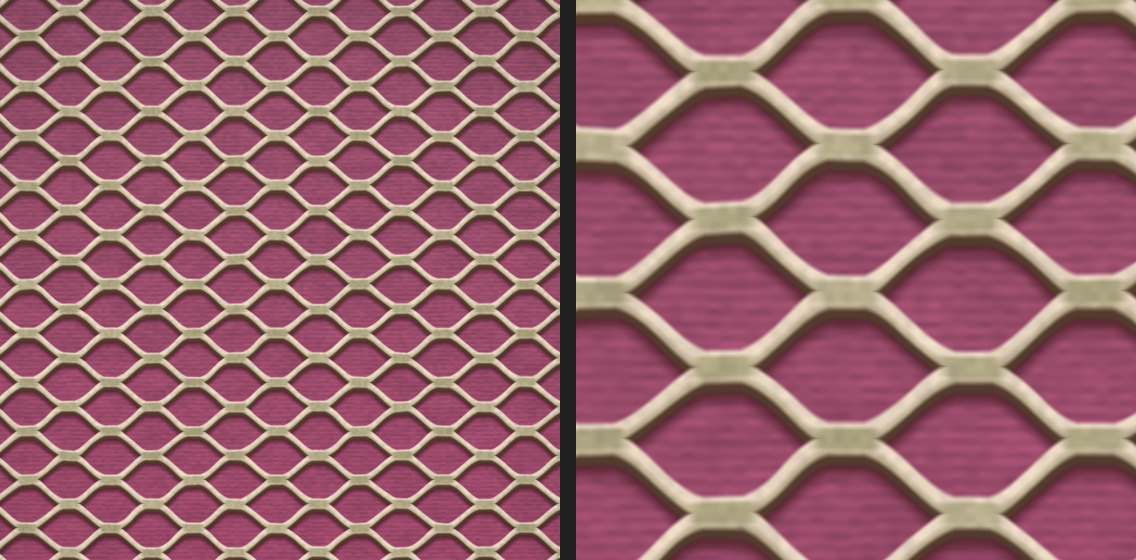
Left, the full canvas; right, a detail of the centre.
Write a WebGL 1 fragment shader that draws this texture.

```glsl
precision highp float;

uniform vec2 u_resolution;

float hash(vec2 p) {
  vec3 q = fract(vec3(p.xyx) * 0.1031);
  q += dot(q, q.yzx + 33.33);
  return fract((q.x + q.y) * q.z);
}

float noise(vec2 p) {
  vec2 i = floor(p), f = fract(p);
  f = f * f * (3.0 - 2.0 * f);
  return mix(mix(hash(i), hash(i + vec2(1.0, 0.0)), f.x),
             mix(hash(i + vec2(0.0, 1.0)), hash(i + vec2(1.0, 1.0)), f.x), f.y);
}

// Ribbed cloth seen through the openings
vec3 clothColor(vec2 uv) {
  float ribs = 0.5 + 0.5 * sin(uv.y * 6.2832 * 128.0 + noise(uv * 40.0) * 1.5);
  float threads = noise(uv * vec2(130.0, 260.0));
  float patches = noise(uv * vec2(22.0, 50.0) + 9.0);
  vec3 cloth = mix(vec3(0.59, 0.31, 0.42), vec3(0.61, 0.28, 0.41), 1.0 - uv.y);
  return cloth * (0.86 + 0.08 * ribs + 0.12 * threads + 0.08 * patches);
}

// Strand height: 0 beside a node, 1 beside the next, flat at both ends
float strandRise(float a) {
  float ramp = clamp((a - 0.14) / 0.72, 0.0, 1.0);
  return mix(0.07, 0.93, mix(ramp, smoothstep(0.0, 1.0, ramp), 0.6));
}

void main() {
  vec2 uv = gl_FragCoord.xy / u_resolution;

  // Columns and rows of nodes; rows count downward and tighten slightly
  float x = uv.x * 6.74 - 0.333;
  float row = (1.0 - uv.y) * 22.33 - 0.436;
  row += 0.0009 * row * row;
  vec2 wobble = vec2(noise(uv * 30.0), noise(uv * 30.0 + 50.0)) - 0.5;
  x += 0.025 * wobble.x;
  row += 0.06 * wobble.y;

  float across = abs(fract(x + 0.5) - 0.5) * 2.0;
  float rise = strandRise(across);
  float edge = max(0.05, 24.0 / u_resolution.y);

  // Nearest strand, and the drop below the strand overhead
  float nearest = 9.0;
  float below = 9.0;
  for (int i = -1; i <= 1; i++) {
    float j = floor(row) + float(i);
    float v = row - j - mix(1.0 - rise, rise, mod(j, 2.0));
    if (abs(v) < abs(nearest)) nearest = v;
    if (v > 0.0) below = min(below, v);
  }

  // Cloth, cast shadow and the dark underside of the strand
  vec3 color = clothColor(uv);
  float shadow = 1.0 - smoothstep(0.2, 0.58, below);
  color = mix(color, vec3(0.29, 0.11, 0.15), shadow * 0.92);
  float thickness = mix(0.27, 0.31, uv.y);
  float underside = 1.0 - smoothstep(thickness - edge, thickness + edge, below);
  color = mix(color, vec3(0.33, 0.23, 0.18), underside);

  // Cream strands, shaded toward their lower edge
  float grain = noise(uv * 190.0);
  float lower = smoothstep(-0.03, 0.15, nearest);
  vec3 metal = mix(vec3(0.91, 0.84, 0.76), vec3(0.70, 0.65, 0.53), lower);

  // Flat olive nodes, each with its own tint
  float n = floor(row + 0.5);
  float odd = mod(n, 2.0);
  float fromNode = mix(1.0 - across, across, odd);
  float node = (1.0 - smoothstep(0.16, 0.32, fromNode))
             * (1.0 - smoothstep(0.1, 0.19, abs(row - n)));
  float tint = hash(vec2(floor(x + 0.5 * odd), n) + 20.0);
  vec3 olive = mix(vec3(0.65, 0.62, 0.48), vec3(0.73, 0.69, 0.56), tint);
  metal = mix(metal, olive, node);
  metal *= 0.94 + 0.11 * grain;

  float mesh = 1.0 - smoothstep(0.15 - edge, 0.15 + edge, abs(nearest));
  color = mix(color, metal, mesh);

  // Slight falloff toward the upper corners
  color *= 1.0 - 0.08 * smoothstep(0.35, 0.85, length(uv - vec2(0.5, 0.4)));
  gl_FragColor = vec4(color, 1.0);
}
```
